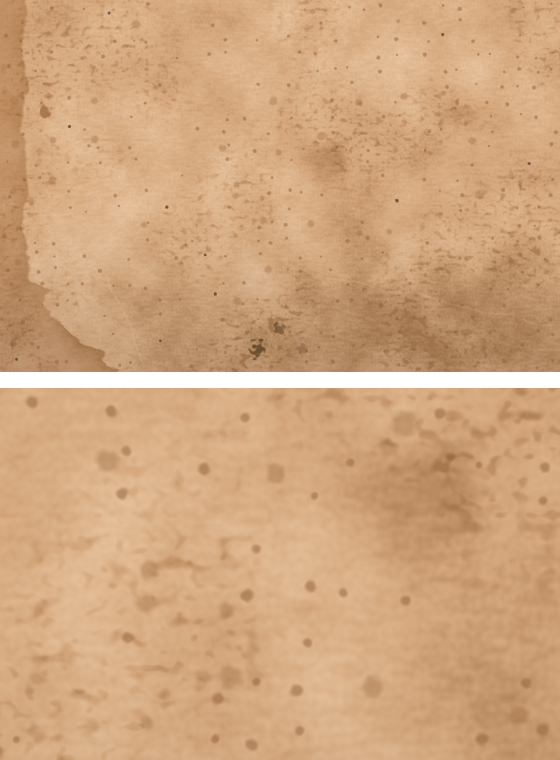
Top: the whole. Bottom: its middle third, enlarged.
This texture is drawn by a Shadertoy shader. Its source:

```glsl
// Aged, water-stained parchment with foxing spots and a tide mark along the left side.

vec2 hash2(vec2 p) {
    vec3 q = fract(p.xyx * vec3(0.1031, 0.1030, 0.0973));
    q += dot(q, q.yzx + 33.33);
    return fract((q.xx + q.yz) * q.zy);
}

vec2 gradientAt(vec2 cell) {
    float angle = 6.2832 * hash2(cell + 100.0).x;
    return vec2(cos(angle), sin(angle));
}

float gradientNoise(vec2 p) {
    vec2 i = floor(p), f = fract(p);
    vec2 u = f * f * f * (f * (f * 6.0 - 15.0) + 10.0);
    vec2 e = vec2(1, 0);
    float a = dot(gradientAt(i), f);
    float b = dot(gradientAt(i + e.xy), f - e.xy);
    float c = dot(gradientAt(i + e.yx), f - e.yx);
    float d = dot(gradientAt(i + 1.0), f - 1.0);
    return mix(mix(a, b, u.x), mix(c, d, u.x), u.y);
}

float fbm(vec2 p) {
    float sum = 0.0, amplitude = 0.5;
    for (int i = 0; i < 5; i++) {
        sum += amplitude * gradientNoise(p);
        p = mat2(1.6, 1.2, -1.2, 1.6) * p + 17.3;
        amplitude *= 0.5;
    }
    return sum;
}

// Soft elliptical patch
float patchAt(vec2 p, vec2 center, vec2 radius) {
    vec2 q = (p - center) / radius;
    return exp(-dot(q, q));
}

// One randomly sized dot in some of the grid cells
float dots(vec2 p, float scale, float chance, float radius) {
    vec2 cell = floor(p * scale);
    vec2 place = hash2(cell + scale * 7.0), kind = hash2(cell + scale * 13.0 + 50.0);
    float size = radius * mix(0.4, 1.0, kind.y);
    float dist = length(fract(p * scale) - mix(vec2(0.25), vec2(0.75), place)) / scale;
    dist += 0.25 * size * gradientNoise(p * 150.0);
    return step(kind.x, chance) * (1.0 - smoothstep(size * 0.5, size + 0.002, dist));
}

float segment(vec2 p, vec2 a, vec2 b) {
    vec2 ab = b - a;
    return length(p - a - ab * clamp(dot(p - a, ab) / dot(ab, ab), 0.0, 1.0));
}

void mainImage(out vec4 fragColor, in vec2 fragCoord) {
    vec2 p = fragCoord / iResolution.y;
    p.x *= 1.5 * iResolution.y / iResolution.x;
    float low = 1.0 - smoothstep(0.0, 0.5, p.y);

    // Broad blotches with ragged outlines
    vec2 w = p + 0.22 * vec2(fbm(p * 6.0), fbm(p * 6.0 + 40.0));
    float tone = 0.62 + 0.55 * fbm(p * 2.5 + 3.0) + 0.5 * fbm(p * 8.0 + 9.0);
    tone -= 0.24 * patchAt(w, vec2(0.94, 0.48), vec2(0.13, 0.17));
    tone -= 0.30 * patchAt(w, vec2(0.92, 0.14), vec2(0.20, 0.14));
    tone -= 0.22 * patchAt(w, vec2(1.35, 0.10), vec2(0.35, 0.22));
    tone -= 0.18 * patchAt(w, vec2(1.18, 0.65), vec2(0.10, 0.07));
    tone += 0.28 * patchAt(w, vec2(0.19, 0.28), vec2(0.12, 0.15));
    tone += 0.20 * patchAt(w, vec2(0.70, 0.55), vec2(0.22, 0.25));
    tone += 0.22 * patchAt(w, vec2(1.05, 0.26), vec2(0.06, 0.05));
    tone += 0.14 * patchAt(w, vec2(1.15, 0.88), vec2(0.25, 0.15));
    tone -= 0.18 * low;

    // Fibres, grain and clustered foxing
    tone += 0.13 * gradientNoise(p * vec2(35, 110)) + 0.12 * gradientNoise(p * 140.0);
    float clusters = smoothstep(-0.25, 0.35, gradientNoise(p * 4.0 + 5.0));
    tone -= 0.32 * clusters * smoothstep(0.1, 0.5, gradientNoise(p * vec2(42, 60)));
    tone -= 0.22 * clusters * smoothstep(0.15, 0.5, gradientNoise(p * vec2(75, 95) + 8.0));

    // Faint creases
    vec2 bent = p + 0.012 * gradientNoise(p * 12.0);
    float crease = segment(bent, vec2(0.29, 0.26), vec2(0.39, 0.02));
    crease = min(crease, segment(bent, vec2(0.85, 0.26), vec2(1.5, 0.12)));
    tone += 0.10 * (1.0 - smoothstep(0.0, 0.005, crease));

    // Paper colour, greyer towards the bottom
    tone = clamp(tone, 0.0, 1.1);
    vec3 paper = mix(vec3(0.65, 0.47, 0.31), vec3(0.82, 0.65, 0.49), min(tone * 2.0, 1.0));
    paper = mix(paper, vec3(0.90, 0.775, 0.645), max(tone * 2.0 - 1.0, 0.0));
    vec3 color = paper * mix(vec3(1.01, 0.995, 0.975), vec3(0.955, 0.965, 0.97), low);

    // Tide mark: darkened strip with a patchy brown rim
    float drop = max(0.0, 0.42 - p.y);
    float edge = 0.07 + 1.2 * drop * drop + (0.045 + 0.12 * low) * fbm(p * vec2(5, 10) + 21.0);
    float inside = edge - p.x;
    float stain = smoothstep(-0.004, 0.007, inside);
    color *= mix(vec3(1), mix(vec3(0.89, 0.83, 0.76), vec3(0.93, 0.89, 0.86), low), stain);
    float rim = stain * exp(-max(inside, 0.0) / (0.02 + 0.02 * low));
    rim *= 0.25 + 0.75 * low * smoothstep(-0.15, 0.2, gradientNoise(p * 9.0 + 2.0));
    rim += smoothstep(0.3, 0.7, patchAt(w, vec2(0.09, 0.74), vec2(0.04, 0.028)));
    color = mix(color, vec3(0.60, 0.41, 0.24), 0.75 * min(rim, 1.0));

    // Scattered rust dots and a few dark specks
    color = mix(color, vec3(0.62, 0.43, 0.26), 0.40 * dots(p, 9.0, 0.25, 0.014));
    color = mix(color, vec3(0.56, 0.37, 0.22), 0.50 * dots(p, 24.0, 0.30, 0.006));
    color = mix(color, vec3(0.30, 0.23, 0.17), 0.75 * dots(p, 8.0, 0.20, 0.005));

    // Mould blots near the lower edge
    for (float i = 0.0; i < 3.0; i++) {
        vec2 center = vec2(0.69 + 0.06 * i, 0.06 + 0.055 * mod(i, 2.0));
        float blot = 1.0 - length(p - center) / (0.026 - 0.004 * i) + 1.1 * gradientNoise(p * 75.0 + i);
        color = mix(color, vec3(0.36, 0.25, 0.13), (0.8 - 0.25 * i) * smoothstep(0.1, 0.6, blot));
    }
    fragColor = vec4(color, 1.0);
}
```
